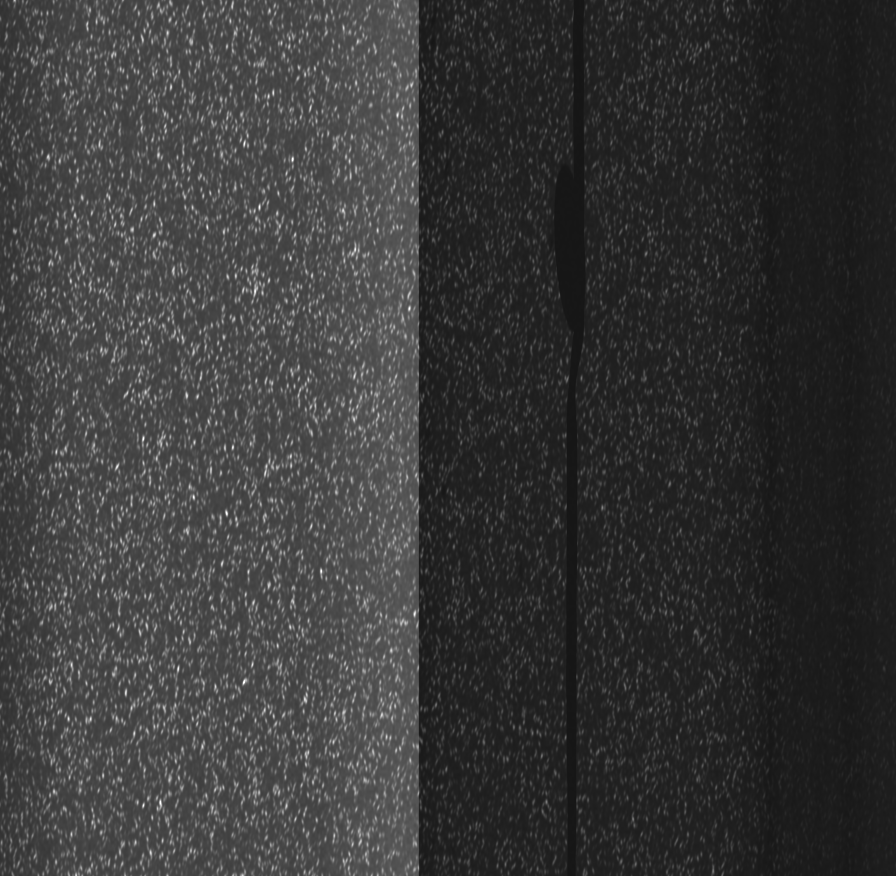
Give the GLSL for this texture, as a Shadertoy shader.

```glsl
// Grainy scanned metal: a bright panel meets a dark one at a vertical seam.
// Column profiles set the tone, jittered slanted dashes make the grain, and a
// thin dark crack with a teardrop swelling runs down the dark panel.

const float SEAM_X = 0.4675;
const vec2 GRAIN_CELLS = vec2(300.0, 190.0);
const vec2 DASH_SIZE = vec2(0.36, 0.56);     // in grain cells
const float GRAIN_LEFT = 0.47;
const float GRAIN_RIGHT = 0.22;
const float CRACK_TONE = 0.088;
const float CRACK_HALF = 0.0058;
const vec2 SWELL_CENTER = vec2(0.636, 0.716);
const vec2 SWELL_RADII = vec2(0.0165, 0.097);
const float SWELL_LEAN = 0.06;
const float MARK_COLUMN = 0.49;
const int MARK_COUNT = 14;

vec2 hash22(vec2 p) {
    vec3 q = fract(p.xyx * vec3(0.1031, 0.1030, 0.0973));
    q += dot(q, q.yzx + 33.33);
    return fract((q.xx + q.yz) * q.zy);
}

float valueNoise(vec2 p) {
    vec2 i = floor(p), f = fract(p);
    f = f * f * (3.0 - 2.0 * f);
    float low = mix(hash22(i).x, hash22(i + vec2(1, 0)).x, f.x);
    float high = mix(hash22(i + vec2(0, 1)).x, hash22(i + vec2(1, 1)).x, f.x);
    return mix(low, high, f.y);
}

// Soft dashes, one per cell, mostly faint with a few bright ones.
float grain(vec2 uv) {
    vec2 p = uv * GRAIN_CELLS, cell = floor(p);
    vec2 size = max(DASH_SIZE, 0.5 * GRAIN_CELLS / iResolution.xy);
    float sum = 0.0;
    for (int y = -1; y <= 1; y++)
    for (int x = -1; x <= 1; x++) {
        vec2 id = cell + vec2(x, y);
        vec2 look = hash22(id + 71.7);
        vec2 d = p - id - hash22(id + 13.3);
        d.x += (look.y - 0.65) * 0.7 * d.y;
        d /= size;
        sum += pow(look.x, 4.0) * exp(-dot(d, d));
    }
    return sum;
}

// Tone of the bright panel between its grains.
float leftBase(float x) {
    return 0.205 + 0.055 * smoothstep(0.0, 0.09, x)
         + 0.065 * smoothstep(0.32, SEAM_X, x);
}

// Tone of the dark panel, with faint vertical bands near its far side.
float rightBase(float x) {
    float tone = 0.107 + 0.015 * smoothstep(SEAM_X, 0.52, x);
    tone -= 0.017 * smoothstep(0.78, 0.87, x);
    tone -= 0.010 * exp(-pow((x - 0.86) / 0.010, 2.0));
    tone -= 0.010 * exp(-pow((x - 0.948) / 0.009, 2.0));
    return tone + 0.008 * smoothstep(0.96, 0.99, x);
}

// Coverage of the crack and its swelling.
float crack(vec2 uv, float aa) {
    float center = mix(0.638, 0.6458, smoothstep(0.54, 0.63, uv.y));
    center += 0.0012 * (valueNoise(vec2(3.0, uv.y * 22.0)) - 0.5);
    float halfWidth = CRACK_HALF - 0.0012 * smoothstep(0.25, 0.0, uv.y)
                    - 0.002 * exp(-pow((uv.y - 0.56) / 0.03, 2.0));
    float line = abs(uv.x - center) - halfWidth;
    vec2 d = uv - SWELL_CENTER;
    d.x += SWELL_LEAN * d.y;
    float swell = (length(d / SWELL_RADII) - 1.0) * SWELL_RADII.x;
    return 1.0 - smoothstep(-aa, aa, min(line, swell));
}

// Short dark scuffs, gathered in a column beside the seam.
float scuffs(vec2 uv) {
    float cover = 0.0;
    for (int i = 0; i < MARK_COUNT; i++) {
        vec2 place = hash22(vec2(float(i), 5.0));
        vec2 kind = hash22(vec2(float(i), 29.0));
        float spread = i % 2 == 0 ? 0.018 : 0.28;
        vec2 d = uv - vec2(MARK_COLUMN + (place.x - 0.5) * spread, place.y);
        d.x -= 0.2 * (kind.x - 0.3) * d.y;
        d /= vec2(0.0028, mix(0.006, 0.018, kind.y));
        cover = max(cover, exp(-dot(d, d)) * mix(0.3, 0.9, kind.x));
    }
    return cover;
}

void mainImage(out vec4 fragColor, in vec2 fragCoord) {
    vec2 uv = fragCoord / iResolution.xy;
    float aa = 0.7 / iResolution.x;
    float rightSide = smoothstep(SEAM_X - aa, SEAM_X + aa, uv.x);

    // Panel tones and grain strength across the width
    float base = mix(leftBase(uv.x), rightBase(uv.x), rightSide);
    float leftGain = GRAIN_LEFT * mix(0.65, 1.0, smoothstep(0.0, 0.1, uv.x));
    leftGain *= 1.0 - 0.15 * smoothstep(0.3, SEAM_X, uv.x);
    float rightGain = GRAIN_RIGHT * mix(1.0, 0.22, smoothstep(0.78, 0.91, uv.x));
    float gain = mix(leftGain, rightGain, rightSide);

    // Grain in uneven clumps, plus fine mottling and column streaks
    float clumps = 0.7 + 0.6 * valueNoise(uv * vec2(70.0, 60.0));
    float tone = base + gain * clumps * grain(uv);
    float mottle = valueNoise(uv * vec2(380.0, 260.0)) - 0.5;
    float streak = valueNoise(vec2(uv.x * 150.0, 8.0)) - 0.5;
    tone += base * (0.12 * mottle + 0.05 * streak);

    // Dark features
    tone = mix(tone, base * 0.72, scuffs(uv));
    tone = mix(tone, CRACK_TONE + 0.004 * mottle, crack(uv, aa));
    fragColor = vec4(vec3(tone), 1.0);
}
```
